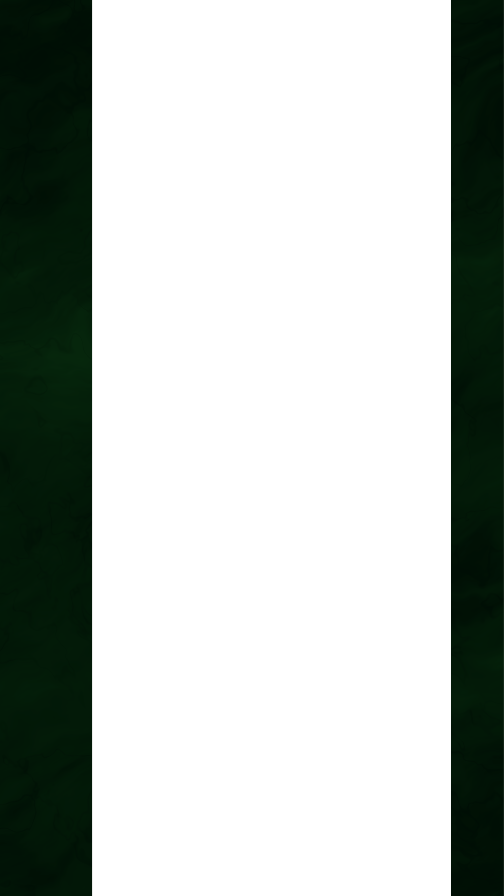
A WebGL 2 fragment shader for this background:

```glsl
#version 300 es
precision highp float;
// A blank white panel standing over a dark green, weathered stone backdrop.
// The stone is warped value noise stretched into slanted fibres, lit by soft
// broad glows; the panel is an antialiased vertical band.

#define PANEL_LEFT 0.1829
#define PANEL_RIGHT 0.8947
#define FIBRE_ANGLE 0.55
#define FIBRE_SCALE vec2(16.0, 60.0)
#define WARP 0.09
#define GRAIN 0.75
#define RIM_WIDTH 0.0022
#define RIM_STRENGTH 0.2

uniform vec2 u_resolution;
out vec4 outColor;

const vec3 SHADOW = vec3(0.0, 0.055, 0.018);
const vec3 MOSS = vec3(0.01, 0.10, 0.03);
const vec3 LIT = vec3(0.025, 0.155, 0.05);
const vec3 RIM = vec3(0.35, 0.40, 0.36);

float hash(vec2 p) {
    return fract(sin(dot(p, vec2(127.1, 311.7))) * 43758.5453);
}

float noise(vec2 p) {
    vec2 i = floor(p), f = fract(p);
    f = f * f * (3.0 - 2.0 * f);
    return mix(mix(hash(i), hash(i + vec2(1, 0)), f.x),
               mix(hash(i + vec2(0, 1)), hash(i + vec2(1, 1)), f.x), f.y);
}

float fbm(vec2 p) {
    float sum = 0.0, amp = 0.5;
    for (int i = 0; i < 4; i++) {
        sum += amp * noise(p);
        p = mat2(1.6, 1.2, -1.2, 1.6) * p + 7.3;
        amp *= 0.5;
    }
    return sum / 0.9375;
}

// Soft elliptical pool of light
float glow(vec2 p, vec2 center, vec2 radius) {
    vec2 d = (p - center) / radius;
    return exp(-dot(d, d));
}

// Broad light and dark zones of the backdrop
float lighting(vec2 uv) {
    float light = 0.22;
    light += 0.46 * glow(uv, vec2(0.10, 0.60), vec2(0.30, 0.13));
    light += 0.24 * glow(uv, vec2(0.08, 0.25), vec2(0.30, 0.14));
    light += 0.44 * glow(uv, vec2(0.95, 0.66), vec2(0.20, 0.10));
    light += 0.24 * glow(uv, vec2(0.95, 0.46), vec2(0.20, 0.06));
    light += 0.24 * glow(uv, vec2(0.95, 0.24), vec2(0.20, 0.06));
    return light;
}

vec3 stone(vec2 p, vec2 uv) {
    vec2 warp = vec2(fbm(p * 9.0), fbm(p * 9.0 + 31.0)) - 0.5;
    vec2 q = p + WARP * warp;
    float c = cos(FIBRE_ANGLE), s = sin(FIBRE_ANGLE);
    float fibres = fbm(mat2(c, -s, s, c) * q * FIBRE_SCALE);
    float blotches = fbm(q * 14.0 + 5.0);
    float tone = lighting(uv) + GRAIN * (0.55 * (fibres - 0.5) + 0.5 * (blotches - 0.5));

    // Thin dark cracks where the noise crosses its middle value
    float crack = 1.0 - smoothstep(0.0, 0.035, abs(fbm(q * 22.0 + 17.0) - 0.5));
    tone = clamp(tone - 0.10 * crack, 0.0, 1.0);
    return mix(mix(SHADOW, MOSS, smoothstep(0.0, 0.5, tone)),
               LIT, smoothstep(0.45, 1.0, tone));
}

void main() {
    vec2 uv = gl_FragCoord.xy / u_resolution;
    vec2 p = gl_FragCoord.xy / u_resolution.y;
    float aa = 0.5 / u_resolution.x;

    vec3 color = stone(p, uv);

    // Faint pale rim on the right border
    float rim = smoothstep(-aa, aa, uv.x - 1.0 + RIM_WIDTH);
    color = mix(color, RIM, RIM_STRENGTH * rim);

    // White panel
    float panel = smoothstep(-aa, aa, uv.x - PANEL_LEFT)
                * smoothstep(-aa, aa, PANEL_RIGHT - uv.x);
    outColor = vec4(mix(color, vec3(1.0), panel), 1.0);
}
```
